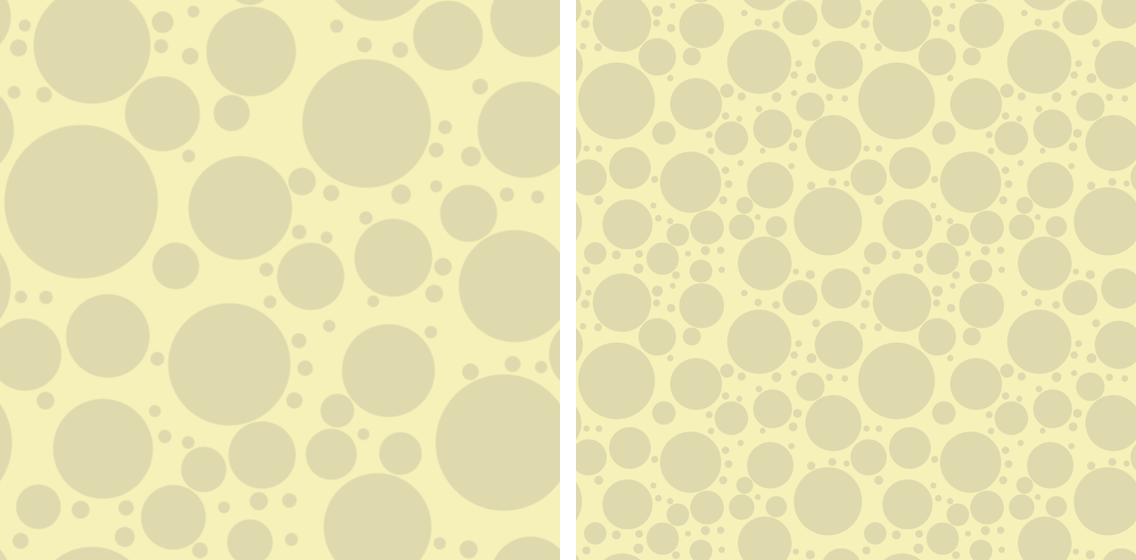
Left, the tile; right, the same tile 2 across and 2 down.
Reproduce this pattern procedurally as a Shadertoy shader.

```glsl
// Flat round spots of many sizes, packed without overlap on a pale ground.
// Large discs are placed from big to small in the widest free gaps of a torus,
// then tiny dots from a jittered grid fill the space left between them.

const vec3 GROUND_COLOR = vec3(0.965, 0.945, 0.725);
const vec3 SPOT_COLOR   = vec3(0.870, 0.855, 0.680);

const int   DISCS       = 31;      // number of large and medium discs
const int   TRIES       = 36;      // candidate places per disc
const float DISC_MAX    = 0.137;   // radii, in canvas widths
const float DISC_MIN    = 0.038;
const float SIZE_CURVE  = 0.55;    // how fast the radii fall off
const float DISC_GAP    = 0.003;
const float DOT_CELLS   = 16.0;    // dot grid, whole cells per canvas
const float DOT_MIN     = 0.0105;
const float DOT_MAX     = 0.0195;
const float DOT_GAP     = 0.003;
const float EDGE        = 0.002;   // half width of the soft rim
const vec2  SPREAD_STEP  = vec2(0.75488, 0.56984);  // even spread sequence
const vec2  SPREAD_START = vec2(0.39, 0.07);

vec3 discs[DISCS];                 // centre x, centre y, radius

vec3 hash3(vec2 p) {
    vec3 q = fract(p.xyx * vec3(0.1031, 0.1030, 0.0973));
    q += dot(q, q.yxz + 33.33);
    return fract((q.xxy + q.yzz) * q.zyx);
}

// Shortest distance on the wrapped unit square
float torusDistance(vec2 a, vec2 b) {
    vec2 d = abs(a - b);
    return length(min(d, 1.0 - d));
}

// Each disc takes the first place that fits, or the roomiest one, shrunk
void packDiscs() {
    int k = 0;
    for (int i = 0; i < DISCS; i++) {
        float rank = float(i) / float(DISCS - 1);
        float wanted = mix(DISC_MAX, DISC_MIN, pow(rank, SIZE_CURVE));
        vec3 best = vec3(0.0, 0.0, -1.0);
        for (int t = 0; t < TRIES && best.z < wanted; t++) {
            k++;
            vec2 p = fract(SPREAD_START + float(k) * SPREAD_STEP);
            float room = wanted;
            for (int j = 0; j < i && room > best.z; j++) {
                room = min(room, torusDistance(p, discs[j].xy) - discs[j].z - DISC_GAP);
            }
            if (room > best.z) best = vec3(p, room);
        }
        discs[i] = best;
    }
}

// Signed distance to the nearest disc
float discField(vec2 p) {
    float d = 1.0;
    for (int i = 0; i < DISCS; i++) {
        d = min(d, torusDistance(p, discs[i].xy) - discs[i].z);
    }
    return d;
}

// Signed distance to the dot of this cell, kept only where it is free
float dotField(vec2 p) {
    vec2 cell = floor(p * DOT_CELLS);
    vec3 h = hash3(cell + 7.0);
    float radius = mix(DOT_MIN, DOT_MAX, h.z * h.z);
    float margin = radius + EDGE;
    vec2 centre = cell / DOT_CELLS + mix(vec2(margin), vec2(1.0 / DOT_CELLS - margin), h.xy);
    bool isFree = discField(centre) > radius + DOT_GAP;
    return isFree ? length(p - centre) - radius : 1.0;
}

void mainImage(out vec4 fragColor, in vec2 fragCoord) {
    vec2 uv = fragCoord / iResolution.xy;
    packDiscs();
    float d = min(discField(uv), dotField(uv));
    float ground = smoothstep(-EDGE, EDGE, d);
    fragColor = vec4(mix(SPOT_COLOR, GROUND_COLOR, ground), 1.0);
}
```
